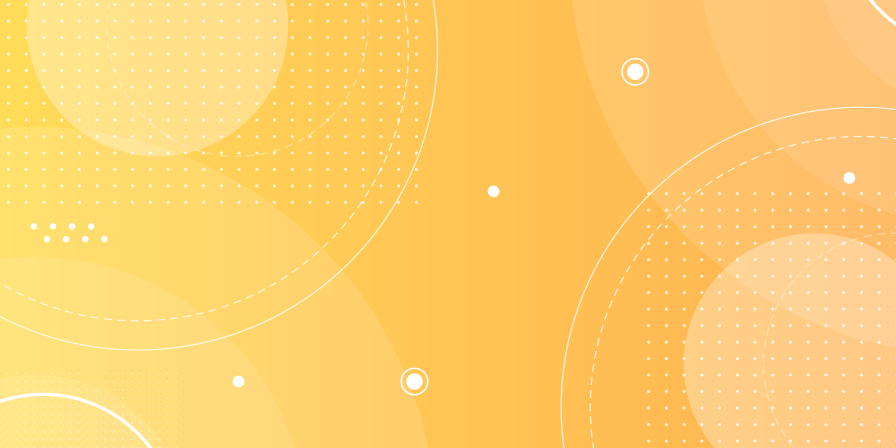
This background is drawn by a Shadertoy shader. Its source:

```glsl
// Warm yellow-to-orange banner: translucent discs and nested rings in the corners,
// thin solid and dashed circles, dot grids and a few white accents.
// Every part is a distance function blended as white over a horizontal gradient.

// Layout uses a canvas 384 units high (768 wide at 2:1), origin at the lower left.
const float CANVAS_HEIGHT = 384.0;
const float TAU = 6.2831853;

const vec3 YELLOW = vec3(1.0, 0.865, 0.345);
const vec3 AMBER  = vec3(1.0, 0.770, 0.330);
const vec3 ORANGE = vec3(1.0, 0.695, 0.315);

const vec3 NEST_RADII = vec3(344.0, 233.0, 132.0);
const vec3 NEST_ALPHA = vec3(0.13, 0.10, 0.09);
const float NEST_RIM_RADIUS = 115.0;
const float NEST_RIM_WIDTH = 2.8;

const float DISC_RADIUS = 112.0;
const float DISC_ALPHA = 0.30;
const float OUTER_RADIUS = 257.0;
const float DASHED_RADIUS = 232.0;
const float LINE_WIDTH = 1.0;
const float LINE_ALPHA = 0.85;
const float FAINT_ALPHA = 0.40;
const float DASH_PERIOD = 11.3;
const float DASH_SHARE = 0.6;

const vec2 GRID_STEP = vec2(15.2, 14.13);
const float GRID_DOT = 1.25;
const float GRID_ALPHA = 0.85;
const float FINE_DOT = 0.6;
const float FINE_ALPHA = 0.6;
const float CLUSTER_STEP = 16.4;
const float CLUSTER_DOT = 2.7;
const float ACCENT_DOT = 5.0;
const float TARGET_DOT = 7.0;
const float TARGET_RING = 11.3;

float pixelSize;

// Antialiased coverage of a shape from its signed distance
float fill(float dist) {
    return clamp(0.5 - dist / pixelSize, 0.0, 1.0);
}

float disc(vec2 p, vec2 center, float radius) {
    return fill(length(p - center) - radius);
}

float ring(vec2 p, vec2 center, float radius, float width) {
    float dist = length(p - center) - radius;
    return fill(dist - 0.5 * width) - fill(dist + 0.5 * width);
}

float dashedRing(vec2 p, vec2 center, float radius) {
    vec2 q = p - center;
    float count = round(TAU * radius / DASH_PERIOD);
    float phase = fract(atan(q.y, q.x) / TAU * count) - 0.5;
    float along = (abs(phase) - 0.5 * DASH_SHARE) * DASH_PERIOD;
    return ring(p, center, radius, LINE_WIDTH) * fill(along);
}

float dotGrid(vec2 p, vec2 origin, vec2 spacing, vec2 count, float radius) {
    vec2 q = p - origin;
    vec2 cell = clamp(round(q / spacing), vec2(0.0), count - 1.0);
    return fill(length(q - cell * spacing) - radius);
}

float target(vec2 p, vec2 center) {
    return max(disc(p, center, TARGET_DOT), ring(p, center, TARGET_RING, 1.3));
}

void addWhite(inout vec3 color, float amount) {
    color = mix(color, vec3(1.0), amount);
}

// Three nested translucent discs with a bold rim
void addNest(inout vec3 color, vec2 p, vec2 center, vec2 rimCenter) {
    for (int i = 0; i < 3; i++)
        addWhite(color, NEST_ALPHA[i] * disc(p, center, NEST_RADII[i]));
    addWhite(color, ring(p, rimCenter, NEST_RIM_RADIUS, NEST_RIM_WIDTH));
}

// Pale disc, its dashed companion and the two large outlines
void addOrbit(inout vec3 color, vec2 p, vec2 discCenter, vec2 orbitCenter) {
    addWhite(color, DISC_ALPHA * disc(p, discCenter, DISC_RADIUS));
    vec2 companion = discCenter + vec2(68.5, 0.0);
    addWhite(color, FAINT_ALPHA * dashedRing(p, companion, DISC_RADIUS));
    addWhite(color, LINE_ALPHA * dashedRing(p, orbitCenter, DASHED_RADIUS));
    addWhite(color, LINE_ALPHA * ring(p, orbitCenter, OUTER_RADIUS, LINE_WIDTH));
}

void mainImage(out vec4 fragColor, in vec2 fragCoord) {
    pixelSize = CANVAS_HEIGHT / iResolution.y;
    vec2 p = fragCoord * pixelSize;

    // Background gradient
    float across = 2.0 * fragCoord.x / iResolution.x;
    vec3 color = mix(YELLOW, AMBER, min(across, 1.0));
    color = mix(color, ORANGE, max(across - 1.0, 0.0));

    // Corner groups
    addNest(color, p, vec2(30.0, -69.0), vec2(37.0, -69.0));
    addNest(color, p, vec2(832.0, 424.0), vec2(836.0, 456.0));
    addOrbit(color, p, vec2(135.0, 362.0), vec2(118.0, 341.0));
    addOrbit(color, p, vec2(698.0, 72.0), vec2(738.0, 35.0));

    // Dot grids
    float grids = dotGrid(p, vec2(7.3, 210.5), GRID_STEP, vec2(24.0, 13.0), GRID_DOT);
    grids = max(grids, dotGrid(p, vec2(556.0, 6.0), GRID_STEP, vec2(15.0, 16.0), GRID_DOT));
    addWhite(color, GRID_ALPHA * grids);
    addWhite(color, FINE_ALPHA * dotGrid(p, vec2(-1.0, 0.4), 0.5 * GRID_STEP, vec2(21.0, 10.0), FINE_DOT));

    // White accents
    float accents = max(target(p, vec2(544.5, 322.5)), target(p, vec2(355.3, 57.0)));
    accents = max(accents, disc(p, vec2(423.0, 220.0), ACCENT_DOT));
    accents = max(accents, disc(p, vec2(728.0, 231.5), ACCENT_DOT));
    accents = max(accents, disc(p, vec2(204.5, 57.0), ACCENT_DOT));
    for (float row = 0.0; row < 2.0; row++) {
        vec2 start = vec2(29.0, 190.0) + row * vec2(11.3, -11.0);
        accents = max(accents, dotGrid(p, start, vec2(CLUSTER_STEP), vec2(4.0, 1.0), CLUSTER_DOT));
    }
    addWhite(color, accents);
    fragColor = vec4(color, 1.0);
}
```
